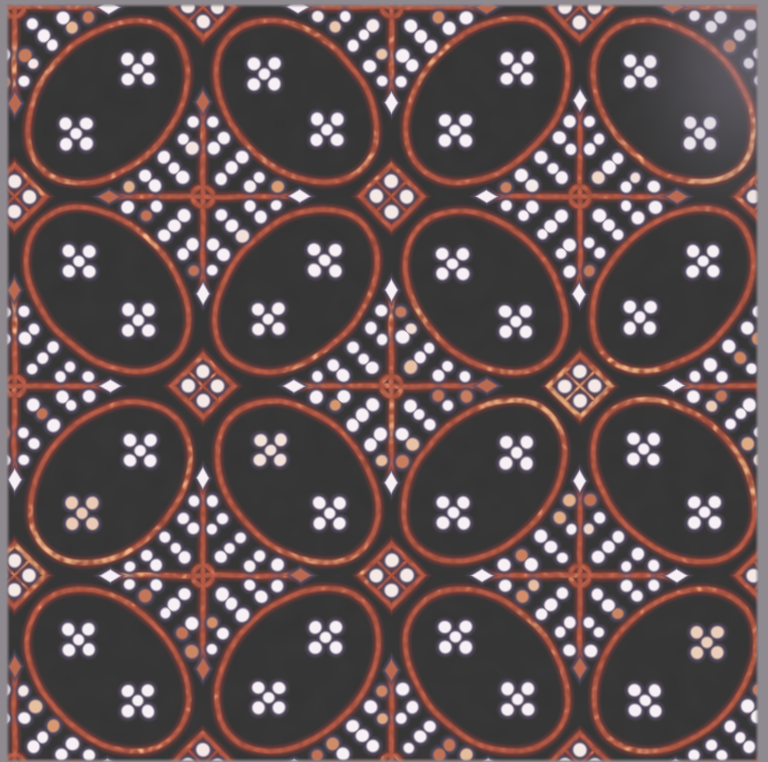
Write a Shadertoy shader that draws this pattern.

```glsl
// Batik cloth: tilted ovals with dotted crosses, between dotted stars and small diamonds.

// Layout, as fractions of the canvas
const vec2 ORIGIN = vec2(0.0189, -0.004);
const vec2 PITCH = vec2(0.2454, 0.2487);
const vec2 CLOTH_MIN = vec2(0.011, 0.003);
const vec2 CLOTH_MAX = vec2(0.985, 0.992);

// Motif sizes, in grid cells
const vec2 OVAL_RADII = vec2(0.495, 0.347);
const float MARK_OFFSET = 0.160;
const float MARK_SPREAD = 0.054;
const float DOT_RADIUS = 0.033;
const float DOT_STEP = 0.054;
const float ARM_LENGTH = 0.47;
const float DIAMOND_SIZE = 0.165;
const float LINE_HALF = 0.013;
const float HALO = 0.030;
const float SOFTNESS = 0.009;

// Colours
const vec3 GROUND = vec3(0.215, 0.213, 0.215);
const vec3 LINE_EDGE = vec3(0.44, 0.23, 0.22);
const vec3 LINE_RED = vec3(0.69, 0.35, 0.27);
const vec3 LINE_TAN = vec3(0.88, 0.67, 0.49);
const vec3 DOT_EDGE = vec3(0.34, 0.30, 0.40);
const vec3 DOT_WHITE = vec3(0.97, 0.945, 0.96);
const vec3 SHEEN = vec3(0.60, 0.58, 0.65);
const vec3 BORDER = vec3(0.56, 0.54, 0.56);

vec2 hash2(vec2 p) {
    vec3 q = fract(p.xyx * vec3(0.1031, 0.1030, 0.0973));
    q += dot(q, q.yzx + 33.33);
    return fract((q.xx + q.yz) * q.zy);
}

float corner(vec2 cell, vec2 offset, vec2 f) {
    return dot(hash2(cell + offset + 50.0) * 2.0 - 1.0, f - offset);
}

float gradientNoise(vec2 p) {
    vec2 i = floor(p), f = fract(p);
    vec2 u = f * f * (3.0 - 2.0 * f);
    return mix(mix(corner(i, vec2(0, 0), f), corner(i, vec2(1, 0), f), u.x),
               mix(corner(i, vec2(0, 1), f), corner(i, vec2(1, 1), f), u.x), u.y);
}

// Dots are carried as (distance, stain); keep the closer one.
vec2 nearer(vec2 a, vec2 b) { return a.x < b.x ? a : b; }

float ovalLine(vec2 p, vec2 axis, vec2 radii) {
    vec2 q = vec2(dot(p, axis), dot(p, vec2(-axis.y, axis.x)));
    float k = length(q / radii);
    return abs(k * (k - 1.0) / max(length(q / (radii * radii)), 1e-3));
}

// Five dots set as a diagonal cross
float crossMark(vec2 p) {
    return min(length(p) - 0.9 * DOT_RADIUS, length(abs(p) - MARK_SPREAD) - DOT_RADIUS);
}

// Four arms with arrow tips and strands of dots between them
void star(vec2 p, vec2 id, inout float line, inout vec2 dots) {
    vec2 q = abs(p);
    float upright = step(q.x, q.y);
    q = upright > 0.5 ? q.yx : q;
    float armSide = upright > 0.5 ? sign(p.y) : sign(p.x);
    vec2 quadrant = id * 17.0 + sign(p) * 3.0;

    line = min(line, length(vec2(max(q.x - ARM_LENGTH, 0.0), q.y)));
    line = min(line, abs(length(p) - 0.052));

    vec2 tipRandom = hash2(id * 13.0 + vec2(armSide * 2.0 + 40.0, upright * 5.0));
    float tip = 0.6 * abs(q.x - 0.49 - 0.03 * tipRandom.x) + q.y - 0.034;
    dots = nearer(dots, vec2(tip, step(0.5, tipRandom.y) * 1.6));

    for (int s = 0; s < 3; s++) {
        vec2 start = s == 0 ? vec2(0.096) : vec2(s == 1 ? 0.25 : 0.395, 0.053);
        float side = s == 0 ? 0.0 : upright;
        for (int k = 0; k < 3 - s; k++) {
            vec2 r = hash2(quadrant + vec2(float(s) * 7.0 + side * 29.0, float(k) * 11.0 + 60.0));
            vec2 centre = start + DOT_STEP * float(k) + 0.012 * (r.x - 0.5);
            float stain = smoothstep(s == 0 ? 0.90 : 0.68, 1.0, r.y) * 1.5;
            dots = nearer(dots, vec2(length(q - centre) - DOT_RADIUS * (0.82 + 0.25 * r.x), stain));
        }
    }
}

void diamond(vec2 p, inout float line, inout vec2 dots) {
    vec2 q = abs(p);
    line = min(line, abs(q.x + q.y - DIAMOND_SIZE) * 0.707);
    line = min(line, max(abs(q.x - q.y) * 0.707 + 0.006, q.x + q.y - DIAMOND_SIZE));
    q = q.x > q.y ? q : q.yx;
    dots = nearer(dots, vec2(length(q - vec2(0.079, 0.0)) - 1.08 * DOT_RADIUS, 0.12));
}

void mainImage(out vec4 fragColor, in vec2 fragCoord) {
    vec2 uv = fragCoord / iResolution.xy;
    vec2 grid = (uv - ORIGIN) / PITCH;
    float soft = max(SOFTNESS, 0.75 / (PITCH.y * iResolution.y));
    grid += 0.010 * vec2(gradientNoise(grid * 5.0), gradientNoise(grid * 5.0 + 31.0));

    // Ovals, leaning alternately, each holding two crosses
    vec2 cell = floor(grid);
    vec2 wobble = hash2(cell + 20.0) - 0.5;
    vec2 p = grid - cell - 0.5 - 0.02 * wobble;
    float lean = mod(cell.x + cell.y, 2.0) * 2.0 - 1.0;
    float line = ovalLine(p, vec2(1.0, lean) * 0.7071, OVAL_RADII * (1.0 + 0.03 * wobble.yx));
    vec2 dots = vec2(1.0, 0.0);
    for (float side = -1.0; side < 2.0; side += 2.0) {
        vec2 r = hash2(cell * 5.0 + side + 70.0);
        vec2 centre = side * MARK_OFFSET * vec2(1.0, lean) + 0.03 * (r - 0.5);
        dots = nearer(dots, vec2(crossMark(p - centre), 0.7 * smoothstep(0.85, 1.0, r.x)));
    }

    // Stars on even grid points, diamonds on odd ones
    vec2 node = round(grid);
    vec2 d = grid - node;
    if (mod(node.x + node.y, 2.0) > 0.5) {
        diamond(d, line, dots);
        node += abs(d.x) > abs(d.y) ? vec2(sign(d.x), 0.0) : vec2(0.0, sign(d.y));
    }
    star(grid - node, node + 10.0, line, dots);

    // Dye, with worn tan stretches along the lines
    float grain = gradientNoise(grid * 26.0);
    float wear = smoothstep(0.08, 0.55, gradientNoise(grid * 2.3 + 8.0) + 0.55 * grain);
    vec3 lineColor = mix(LINE_RED, LINE_TAN, 0.9 * wear) * (1.0 + 0.25 * grain);
    vec3 dotColor = mix(DOT_WHITE, LINE_TAN, min(dots.y, 1.0));
    dotColor = mix(dotColor, LINE_RED, clamp(dots.y - 0.8, 0.0, 0.8));

    vec3 color = GROUND + 0.012 * gradientNoise(grid * 9.0);
    color = mix(color, LINE_EDGE, 0.9 * (1.0 - smoothstep(LINE_HALF, LINE_HALF + HALO, line)));
    color = mix(color, lineColor, 1.0 - smoothstep(LINE_HALF - soft, LINE_HALF + soft, line));
    color = mix(color, DOT_EDGE, 0.9 * (1.0 - smoothstep(0.0, HALO, dots.x)));
    color = mix(color, dotColor, 1.0 - smoothstep(-soft, soft, dots.x));

    // Soft light in the upper right, and the pale border
    vec2 glare = (uv - vec2(0.97, 0.92)) / vec2(0.10, 0.14);
    color = mix(color, SHEEN, 0.38 * exp(-dot(glare, glare)));
    vec2 inset = min(uv - CLOTH_MIN, CLOTH_MAX - uv);
    color = mix(BORDER, color, smoothstep(-0.004, 0.003, min(inset.x, inset.y)));
    fragColor = vec4(color, 1.0);
}
```
